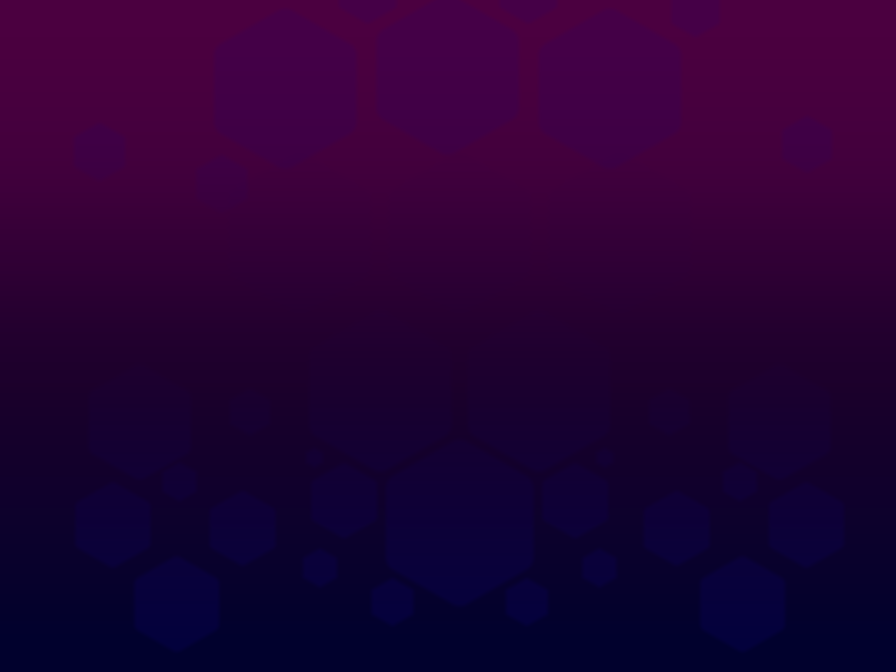
Give the GLSL for this background, as a Shadertoy shader.

```glsl
// Faint rounded hexagons floating over a plum-to-navy vertical gradient

// Signed distance to a pointy-top hexagon with softened corners
float hexagon(vec2 p, float apothem) {
    const vec3 k = vec3(-0.866025, 0.5, 0.57735);
    float corner = 0.2 * apothem;
    float r = apothem - corner;
    p = abs(p.yx);
    p -= 2.0 * min(dot(k.xy, p), 0.0) * k.xy;
    p -= vec2(clamp(p.x, -k.z * r, k.z * r), r);
    return length(p) * sign(p.y) - corner;
}

vec3 backdrop(float y) {
    vec3 c = mix(vec3(0.004, 0.004, 0.175), vec3(0.105, 0.0, 0.168), clamp((y - 0.05) / 0.38, 0.0, 1.0));
    c = mix(c, vec3(0.252, 0.0, 0.235), smoothstep(0.38, 0.80, y));
    return mix(c, vec3(0.295, 0.0, 0.25), smoothstep(0.65, 1.0, y));
}

// Three large cells side by side; the middle one is raised by lift
float cellRow(vec2 p, float spacing, float lift) {
    float d = 1.0;
    for (int i = -1; i <= 1; i++) {
        float x = float(i);
        d = min(d, hexagon(p - vec2(spacing * x, lift * (1.0 - abs(x))), 0.106));
    }
    return d;
}

// Small cells as (x, y, apothem): the lower ones are mirrored
float smallCells(vec2 p) {
    vec3 lower[10] = vec3[10](
        vec3(0.476, 0.372, 0.076), vec3(0.312, 0.387, 0.030),
        vec3(0.417, 0.283, 0.025), vec3(0.516, 0.219, 0.056),
        vec3(0.323, 0.214, 0.049), vec3(0.421, 0.101, 0.063),
        vec3(0.172, 0.255, 0.049), vec3(0.208, 0.155, 0.025),
        vec3(0.100, 0.104, 0.031), vec3(0.216, 0.319, 0.012));
    vec3 upper[6] = vec3[6](
        vec3(-0.536, 0.774, 0.038), vec3(-0.354, 0.726, 0.038),
        vec3(0.517, 0.785, 0.037), vec3(0.351, 0.986, 0.036),
        vec3(-0.137, 1.014, 0.043), vec3(0.102, 1.014, 0.043));
    float d = 1.0;
    for (int i = 0; i < 10; i++)
        d = min(d, hexagon(vec2(abs(p.x), p.y) - lower[i].xy, lower[i].z));
    for (int i = 0; i < 6; i++)
        d = min(d, hexagon(p - upper[i].xy, upper[i].z));
    return d;
}

// Coverage with a slightly soft rim
float fill(float d) {
    float edge = max(0.005, 1.0 / iResolution.y);
    return 1.0 - smoothstep(-edge, edge, d);
}

void mainImage(out vec4 fragColor, in vec2 fragCoord) {
    // Height units, with x measured from the mirror axis
    vec2 p = fragCoord / iResolution.y;
    p.x -= 0.5 * iResolution.x / iResolution.y + 0.0174;

    float cells = min(smallCells(p), cellRow(p - vec2(-0.018, 0.868), 0.2415, 0.021));
    cells = min(cells, hexagon(p - vec2(0.0, 0.222), 0.110));
    cells = min(cells, hexagon(vec2(abs(p.x) - 0.118, p.y - 0.418), 0.106));
    float ghosts = cellRow(p - vec2(0.0, 0.653), 0.238, 0.0);

    // Cells fade away towards the dark middle band
    float strength = 0.02 + 0.15 * (1.0 - smoothstep(0.06, 0.52, p.y))
                   + 0.085 * smoothstep(0.60, 0.82, p.y);
    vec3 color = backdrop(p.y);
    color = mix(color, vec3(0.10, 0.0, 0.30), 0.035 * fill(ghosts));
    color = mix(color, vec3(0.06, 0.0, 0.53), strength * fill(cells));
    fragColor = vec4(color, 1.0);
}
```
